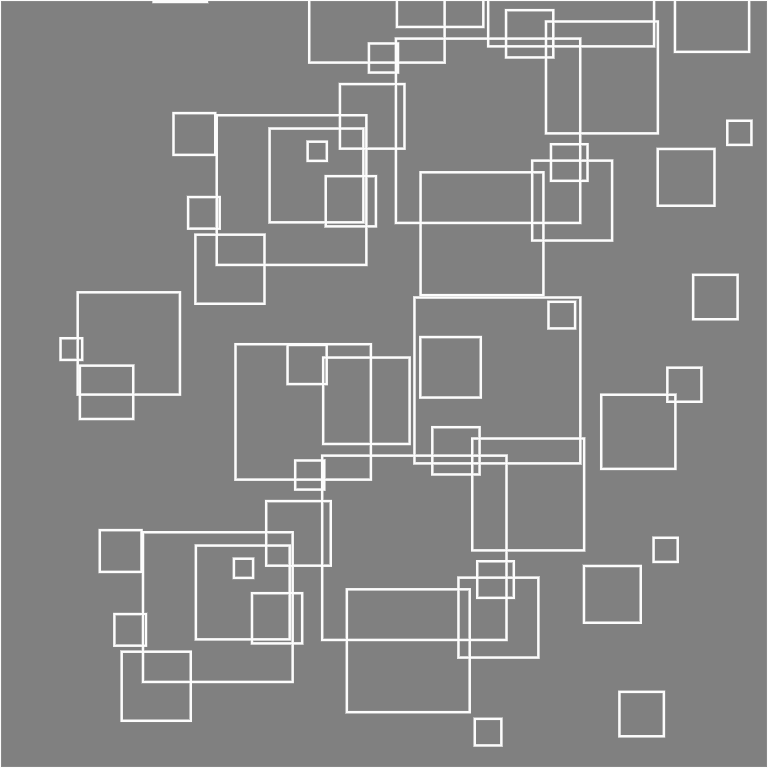
This pattern is drawn by a Shadertoy shader. Its source:

```glsl
const int SQUARES = 29;
const float HALF_LINE = 0.00165;

// Distance to the outline of an axis-aligned square, corners kept sharp
float squareOutline(vec2 p, vec2 centre, float halfSide) {
    vec2 q = abs(p - centre);
    return abs(max(q.x, q.y) - halfSide) - HALF_LINE;
}

// Evenly spread points, loosened by sines
vec2 scatter(float i) {
    vec2 even = fract(0.37 + i * vec2(0.7549, 0.5698));
    return fract(even + 0.06 * sin(i * vec2(12.9, 7.3) + vec2(0.0, 2.0)));
}

void mainImage(out vec4 fragColor, in vec2 fragCoord) {
    vec2 uv = fragCoord / iResolution.xy;
    float pixel = 1.0 / iResolution.y;

    // Thin border along the canvas edge
    vec2 edge = min(uv, 1.0 - uv);
    float dist = min(edge.x, edge.y) - 0.0014;

    for (int i = 0; i < SQUARES; i++) {
        // Many small squares, few large ones
        float rank = float(i) / float(SQUARES - 1);
        float side = 0.025 + 0.09 * rank + 0.125 * pow(rank, 5.0);

        // Large squares keep away from the left and right sides
        vec2 spot = scatter(float(i));
        vec2 corner = vec2(mix(1.4 * side - 0.01, 1.08 - 1.6 * side, spot.x),
                           0.56 + 0.543 * spot.y);

        // The group repeats once, lower and slightly to the left
        for (int row = 0; row < 2; row++) {
            vec2 low = corner - float(row) * vec2(0.096, 0.543);
            if (low.x > 0.012)
                dist = min(dist, squareOutline(uv, low + 0.5 * side, 0.5 * side));
        }
    }

    // White lines on mid grey
    float line = clamp(0.5 - dist / pixel, 0.0, 1.0);
    fragColor = vec4(vec3(mix(0.5, 0.99, line)), 1.0);
}
```
